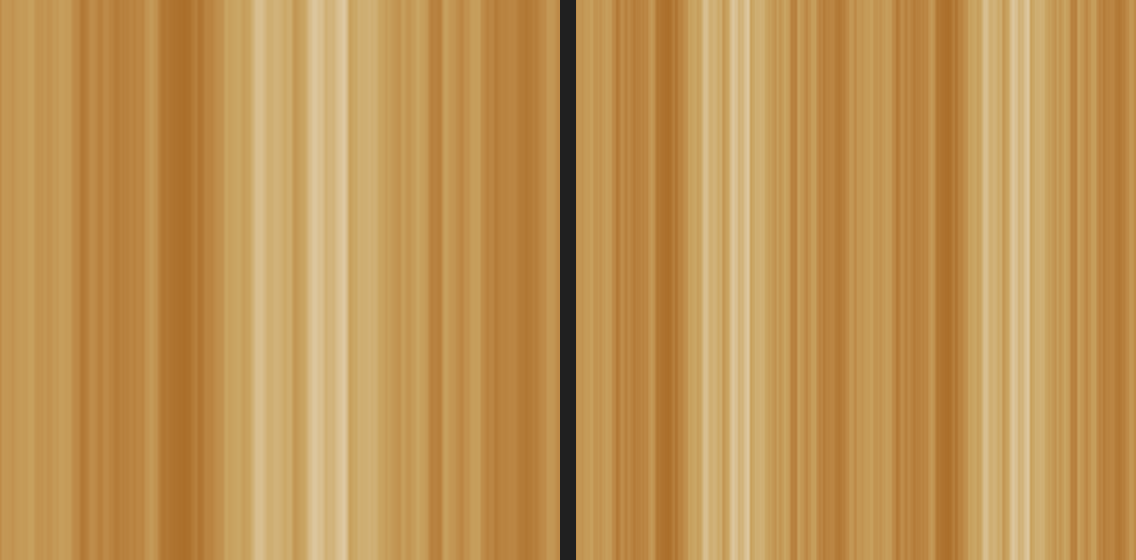
Left, the tile; right, the same tile 2 across and 2 down.
A WebGL 1 fragment shader for this texture:

```glsl
precision highp float;
uniform vec2 u_resolution;

float hash(float cell, float seed) {
  return fract(sin(cell * 12.9898 + seed * 78.233) * 43758.5);
}

// One-dimensional cells with jittered, softened borders; wraps after count cells
float streaks(float x, float count, float soft, float seed) {
  float p = x * count;
  float cell = floor(p);
  float here = mod(cell, count);
  float next = mod(cell + 1.0, count);
  float border = 0.3 + 0.4 * hash(here, seed + 5.0);
  float blend = smoothstep(border - soft, border + soft, p - cell);
  return mix(hash(here, seed), hash(next, seed), blend) - 0.5;
}

// Thin lines, one per cell, with random place and strength from -1 to 1
float threads(float x, float count, float width, float seed) {
  float p = x * count;
  float cell = mod(floor(p), count);
  float center = 0.3 + 0.4 * hash(cell, seed);
  float line = 1.0 - smoothstep(0.0, width, abs(fract(p) - center));
  return line * (2.0 * hash(cell, seed + 9.0) - 1.0);
}

// Soft vertical band whose distance wraps around the tile
float band(float x, float center, float inner, float outer) {
  float d = abs(fract(x - center + 0.5) - 0.5);
  return 1.0 - smoothstep(inner, outer, d);
}

vec3 woodColor(float tone) {
  vec3 umber = vec3(0.64, 0.39, 0.12);
  vec3 honey = vec3(0.74, 0.535, 0.275);
  vec3 straw = vec3(0.79, 0.65, 0.39);
  vec3 cream = vec3(0.87, 0.785, 0.63);
  vec3 color = mix(umber, honey, clamp(tone / 0.4, 0.0, 1.0));
  color = mix(color, straw, clamp((tone - 0.4) / 0.25, 0.0, 1.0));
  return mix(color, cream, clamp((tone - 0.65) / 0.35, 0.0, 1.0));
}

void main() {
  float x = gl_FragCoord.x / u_resolution.x;

  // Broad pale and dark bands
  float tone = 0.44;
  tone += 0.41 * band(x, 0.565, 0.08, 0.2);
  tone += 0.17 * band(x, 0.03, 0.02, 0.07);
  tone -= 0.24 * band(x, 0.325, 0.01, 0.065);
  tone -= 0.12 * band(x, 0.195, 0.005, 0.035);
  tone -= 0.10 * band(x, 0.94, 0.01, 0.05);
  tone -= 0.15 * band(x, 0.525, 0.012, 0.03);

  // Streaks from wide to fine
  tone += 0.11 * streaks(x, 17.0, 0.22, 1.0);
  tone += 0.23 * streaks(x, 41.0, 0.2, 2.0);
  tone += 0.16 * streaks(x, 89.0, 0.28, 3.0);

  // Hairlines
  tone += 0.09 * threads(x, 31.0, 0.24, 4.0);
  tone += 0.05 * threads(x, 73.0, 0.3, 6.0);

  gl_FragColor = vec4(woodColor(tone), 1.0);
}
```
